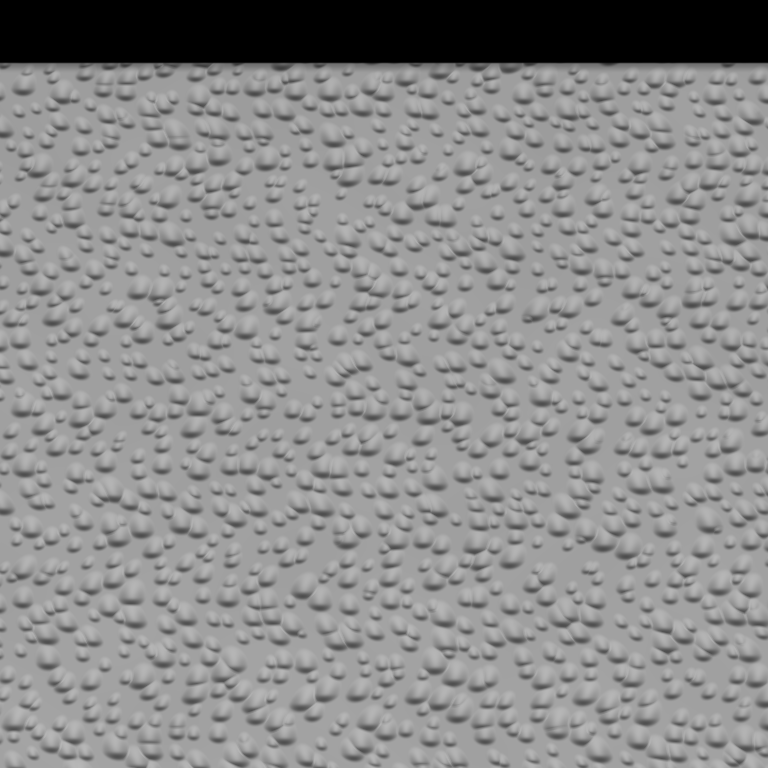
This texture is drawn by a three.js fragment shader. Its source:

```glsl
#define GRAIN vec2(34.0, 39.0)
#define SPREAD 3.0
#define RELIEF 0.40
#define MIN_RADIUS 0.30
#define MAX_RADIUS 0.66
#define SOFTNESS 0.09
#define ALBEDO 0.705
#define HORIZON 0.918
#define LIGHT normalize(vec3(0.04, 0.46, 0.89))

varying vec2 vUv;

vec3 hash3(vec2 cell) {
  vec3 q = fract(cell.xyx * vec3(0.1031, 0.1030, 0.0973));
  q += dot(q, q.yxz + 33.33);
  return fract((q.xxy + q.yzz) * q.zyx);
}

// Teardrop bump: long gentle slope above, short steep slope below
float bumpHeight(vec2 offset, float radius) {
  offset.y *= offset.y > 0.0 ? 0.62 : 1.3;
  float dome = max(0.0, 1.0 - dot(offset, offset) / (radius * radius));
  return radius * dome * dome;
}

// Cellular height field: the tallest bump nearby wins
float grainHeight(vec2 p) {
  vec2 cell = floor(p);
  float height = 0.0;
  for (int y = -1; y <= 1; y++) {
    for (int x = -1; x <= 1; x++) {
      vec2 id = cell + vec2(float(x), float(y));
      vec3 rnd = hash3(id + 57.0);
      vec2 center = id + 0.1 + 0.8 * rnd.xy;
      float radius = mix(MIN_RADIUS, MAX_RADIUS, rnd.z * sqrt(rnd.z));
      height = max(height, bumpHeight(p - center, radius));
    }
  }
  return height;
}

vec2 grainSlope(vec2 p) {
  vec2 e = vec2(SOFTNESS, 0.0);
  return vec2(grainHeight(p + e.xy) - grainHeight(p - e.xy),
              grainHeight(p + e.yx) - grainHeight(p - e.yx)) / (2.0 * SOFTNESS);
}

// Broad, faint unevenness of the sheet
float unevenness(vec2 uv) {
  return sin(uv.x * 17.0 + 2.0 * sin(uv.y * 9.0)) * sin(uv.y * 21.0 + sin(uv.x * 13.0));
}

void main() {
  // Grain grows slightly finer towards the horizon
  vec2 p = vec2((vUv.x - 0.5) * (GRAIN.x + SPREAD * (vUv.y - 0.5)),
                vUv.y * (GRAIN.y + SPREAD * vUv.y));
  p.x += 0.35 * sin(p.y * 0.9);

  // Diffuse light from above
  vec3 normal = normalize(vec3(-RELIEF * grainSlope(p), 1.0));
  float gray = ALBEDO * max(dot(normal, LIGHT), 0.0);
  gray += 0.008 * unevenness(vUv) + 0.02 * (0.5 - vUv.y);

  // Rounded far edge, then black beyond it
  gray *= 1.0 - 0.3 * smoothstep(HORIZON - 0.014, HORIZON, vUv.y);
  gray *= 1.0 - smoothstep(HORIZON - 0.0015, HORIZON + 0.0015, vUv.y);

  gl_FragColor = vec4(vec3(gray), 1.0);
}
```
